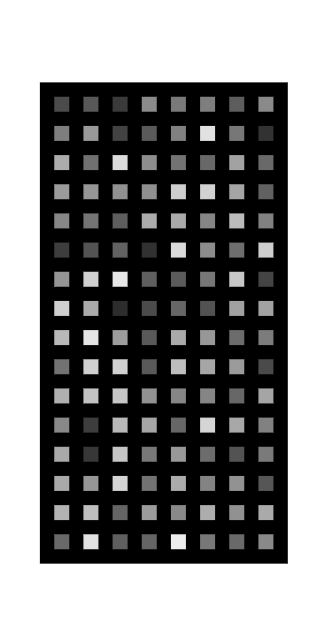
Reproduce this pattern procedurally as a Shadertoy shader.

```glsl
const vec2 GRID_SIZE = vec2(8.0, 16.0);      // squares across and down
const vec2 PANEL_CENTER = vec2(0.512, 0.9906); // in canvas widths
const float PITCH = 0.09115;                 // square spacing, in canvas widths
const float PANEL_MARGIN = 0.25;             // in pitches, beyond the grid cells
const float SQUARE_HALF = 0.257;             // in pitches

const vec3 PAPER = vec3(1.0);
const vec3 PANEL = vec3(0.0);
const float MEAN_TONE = 0.57;
const float TONE_SPREAD = 0.17;

float boxDistance(vec2 p, vec2 halfSize) {
    vec2 d = abs(p) - halfSize;
    return length(max(d, 0.0)) + min(max(d.x, d.y), 0.0);
}

float coverage(float distance, float pixel) {
    return clamp(0.5 - distance / pixel, 0.0, 1.0);
}

uint scramble(uint n) {
    n = n * 747796405u + 2891336453u;
    n = ((n >> ((n >> 28u) + 4u)) ^ n) * 277803737u;
    return (n >> 22u) ^ n;
}

// Sum of four uniform values, scaled to a near-normal unit deviation
float bellNoise(vec2 cell) {
    uint state = scramble(uint(cell.x) + scramble(uint(cell.y) + 17u));
    float sum = 0.0;
    for (int i = 0; i < 4; i++) {
        state = scramble(state);
        sum += float(state >> 8u) / 16777216.0;
    }
    return (sum - 2.0) * sqrt(3.0);
}

float cellTone(vec2 cell, float mean, float spread) {
    return clamp(mean + spread * bellNoise(cell), 0.0, 1.0);
}

void mainImage(out vec4 fragColor, in vec2 fragCoord) {
    // Panel-centred coordinates, one unit per grid cell
    vec2 p = (fragCoord / iResolution.x - PANEL_CENTER) / PITCH;
    float pixel = 1.0 / (iResolution.x * PITCH);

    // Black panel on white
    float panel = coverage(boxDistance(p, 0.5 * GRID_SIZE + PANEL_MARGIN), pixel);
    vec3 color = mix(PAPER, PANEL, panel);

    // Grey squares, limited to the grid
    vec2 gridPos = p + 0.5 * GRID_SIZE;
    vec2 cell = clamp(floor(gridPos), vec2(0.0), GRID_SIZE - 1.0);
    float square = coverage(boxDistance(gridPos - cell - 0.5, vec2(SQUARE_HALF)), pixel);
    color = mix(color, vec3(cellTone(cell, MEAN_TONE, TONE_SPREAD)), square);

    fragColor = vec4(color, 1.0);
}
```
